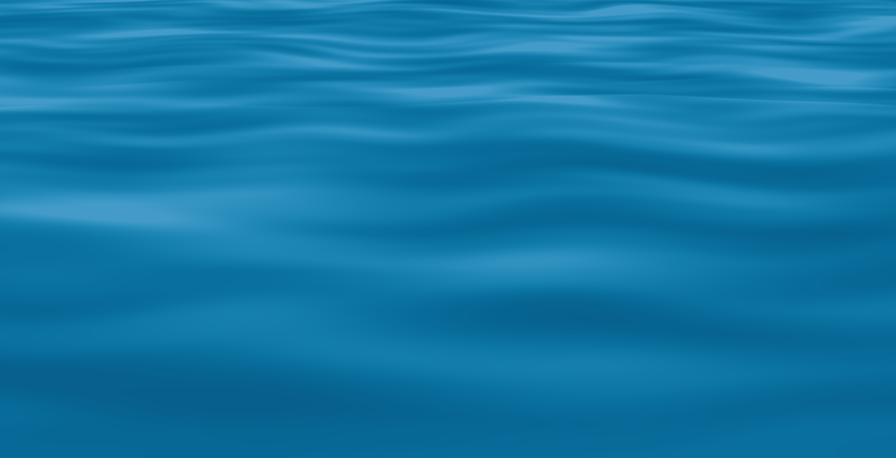
Write a Shadertoy shader that draws this texture.

```glsl
// Calm blue water seen at a low angle: long soft ripples that shorten
// towards a horizon just above the canvas. Stretched gradient noise in
// perspective rows gives the swell; a few thin glints mark far crests.

#define DEEP vec3(0.03, 0.42, 0.60)
#define SHEEN vec3(0.17, 0.56, 0.74)
#define HORIZON 1.14
#define SPREAD 0.6
#define SWELL 1.05
#define RIPPLE 0.95
#define CHOP 0.75
#define GLINT 0.55
#define CRESTS 5

vec2 hashDirection(vec2 cell) {
    vec3 h = fract(cell.xyx * vec3(0.1031, 0.1030, 0.0973));
    h += dot(h, h.yzx + 33.33);
    float angle = 6.2832 * fract((h.x + h.y) * h.z);
    return vec2(cos(angle), sin(angle));
}

float gradientNoise(vec2 p) {
    vec2 i = floor(p), f = p - i;
    vec2 u = f * f * f * (f * (f * 6.0 - 15.0) + 10.0);
    float a = dot(hashDirection(i), f);
    float b = dot(hashDirection(i + vec2(1, 0)), f - vec2(1, 0));
    float c = dot(hashDirection(i + vec2(0, 1)), f - vec2(0, 1));
    float d = dot(hashDirection(i + vec2(1, 1)), f - vec2(1, 1));
    return mix(mix(a, b, u.x), mix(c, d, u.x), u.y);
}

// Sum of three ripple sizes; the finest shows mainly far away.
float waterWaves(vec2 q, float y) {
    q.y += 0.12 * gradientNoise(q * vec2(1.1, 2.3) + 7.3);
    float swell = gradientNoise(q * vec2(0.7, 4.2) + vec2(3.7, 11.4));
    float ripple = gradientNoise(q * vec2(1.0, 8.3) + vec2(19.2, 5.6));
    float chop = gradientNoise(q * vec2(1.9, 17.0) + vec2(41.5, 23.1));
    float nearCalm = mix(0.45, 1.0, smoothstep(0.0, 0.32, y));
    float farChop = mix(0.15, 1.0, smoothstep(0.35, 0.95, y));
    return nearCalm * (SWELL * swell + RIPPLE * ripple) + CHOP * farChop * chop;
}

// Thin bright crests, crisp above and fading below.
float crestGlints(float x, float y) {
    float light = 0.0;
    for (int i = 0; i < CRESTS; i++) {
        float k = float(i);
        float crest = 0.77 + 0.033 * k
            + 0.045 * gradientNoise(vec2(1.3 * x + 5.1 * k, 3.7 * k + 0.4));
        float d = y - crest;
        float line = smoothstep(0.005, -0.001, d) * exp(min(d, 0.0) / 0.010);
        float patchy = smoothstep(-0.1, 0.4,
            gradientNoise(vec2(1.8 * x + 9.7 * k, 2.3 * k + 30.6)));
        light += line * patchy;
    }
    return light;
}

void mainImage(out vec4 fragColor, in vec2 fragCoord) {
    vec2 uv = fragCoord / iResolution.xy;
    float x = (uv.x - 0.5) * iResolution.x / iResolution.y;

    // Perspective: rows pack together as they near the horizon.
    float nearness = HORIZON - uv.y;
    vec2 q = vec2(x / pow(nearness, SPREAD), -log(nearness));

    // Brightness grows with distance and falls slightly to the right.
    float waves = waterWaves(q, uv.y);
    float tone = mix(0.0, 0.56, smoothstep(0.02, 0.95, uv.y));
    tone += waves + 0.3 * waves * waves - 0.05 * x;
    tone += GLINT * crestGlints(x, uv.y);
    tone = clamp(tone, -0.35, 1.35);

    // Red rises late, so the mid tones stay saturated.
    vec3 color = mix(DEEP, SHEEN, tone);
    color.r -= 0.1 * tone * (1.0 - tone);
    fragColor = vec4(color, 1.0);
}
```
